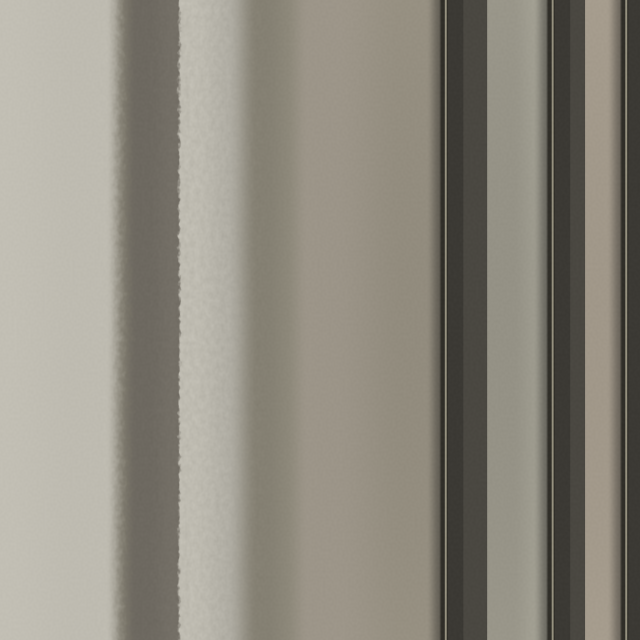
Write a Shadertoy shader that draws this texture.

```glsl
// Brushed metal panel: soft vertical folds on the left, dark grooves on the right.

const vec3 SILVER = vec3(0.745, 0.733, 0.692);
const vec3 SHADOW = vec3(0.428, 0.410, 0.377);
const vec3 OLIVE  = vec3(0.520, 0.502, 0.450);
const vec3 TAUPE  = vec3(0.612, 0.584, 0.535);
const vec3 DUSK   = vec3(0.580, 0.555, 0.500);
const vec3 BLACK  = vec3(0.185, 0.178, 0.155);
const vec3 GROOVE = vec3(0.290, 0.280, 0.255);
const vec3 GLINT  = vec3(0.660, 0.640, 0.560);

vec2 hashGradient(vec2 cell) {
    vec3 p = fract(cell.xyx * vec3(0.1031, 0.1030, 0.0973));
    p += dot(p, p.yzx + 33.33);
    float angle = 6.2832 * fract((p.x + p.y) * p.z);
    return vec2(cos(angle), sin(angle));
}

float gradientNoise(vec2 p) {
    vec2 i = floor(p), f = fract(p);
    vec2 u = f * f * f * (f * (f * 6.0 - 15.0) + 10.0);
    vec2 e = vec2(0.0, 1.0);
    float low = mix(dot(hashGradient(i), f),
                    dot(hashGradient(i + e.yx), f - e.yx), u.x);
    float high = mix(dot(hashGradient(i + e), f - e),
                     dot(hashGradient(i + e.yy), f - e.yy), u.x);
    return mix(low, high, u.y);
}

// Hammered relief: two octaves, slightly stretched along the folds.
float hammered(vec2 p) {
    return gradientNoise(p * vec2(125.0, 88.0))
         + 0.5 * gradientNoise(p * vec2(240.0, 180.0) + 17.0);
}

float band(float x, float from, float to, float soft) {
    return smoothstep(from - soft, from + soft, x)
         * (1.0 - smoothstep(to - soft, to + soft, x));
}

// Smooth reflections across the broad folds.
vec3 foldColor(float x, float pixel) {
    vec3 c = mix(SILVER * 1.02, SILVER, smoothstep(0.0, 0.12, x));
    c = mix(c, OLIVE * 0.94, smoothstep(0.166, 0.199, x));
    c = mix(c, SHADOW, smoothstep(0.190, 0.212, x));
    c = mix(c, SHADOW * 1.06, smoothstep(0.230, 0.274, x));
    float soft = max(0.0025, pixel);
    c = mix(c, SILVER, smoothstep(0.280 - soft, 0.280 + soft, x));
    c = mix(c, SILVER * 0.92, smoothstep(0.300, 0.370, x));
    c = mix(c, OLIVE, smoothstep(0.355, 0.403, x));
    c = mix(c, OLIVE * 1.07, smoothstep(0.415, 0.462, x));
    c = mix(c, TAUPE, smoothstep(0.448, 0.482, x));
    return mix(c, DUSK, smoothstep(0.520, 0.630, x));
}

// A recess: shaded lip, thin glint, dark wall and lighter floor.
vec3 addGroove(vec3 c, float x, float start, float end, float pixel) {
    float soft = max(0.0010, 0.7 * pixel);
    float glintAt = start + 0.0085;
    c *= 1.0 - 0.32 * smoothstep(start - 0.022, start, x)
             * (1.0 - step(end, x));
    c = mix(c, BLACK, band(x, start, end, max(0.0025, soft)) * step(x, end - 0.01));
    float inside = band(x, start + 0.012, end, soft);
    c = mix(c, GROOVE * 0.80, inside);
    c = mix(c, GROOVE, band(x, start + 0.036, end, soft));
    return mix(c, GLINT, 0.85 * band(x, glintAt - 0.0015, glintAt + 0.0015, soft));
}

void mainImage(out vec4 fragColor, in vec2 fragCoord) {
    vec2 uv = fragCoord / iResolution.xy;
    float pixel = 1.0 / iResolution.x;
    float x = uv.x;

    // Relief bends the reflections and catches light near the folds.
    float relief = hammered(uv);
    float rough = band(x, 0.175, 0.400, 0.035);
    float bend = 0.0085 * rough * (1.0 - 0.55 * smoothstep(0.22, 0.27, x));
    float drift = 0.002 * gradientNoise(vec2(3.0, uv.y * 5.0));
    vec3 color = foldColor(x + bend * relief + drift * rough, pixel);
    float sparkle = rough * (1.0 - 0.8 * band(x, 0.206, 0.278, 0.006));
    color += 0.030 * sparkle * relief;

    // Flat strips between the grooves.
    float soft = max(0.0012, pixel);
    color = mix(color, vec3(0.590, 0.578, 0.530), smoothstep(0.750, 0.751, x));
    color = mix(color, vec3(0.625, 0.615, 0.565), smoothstep(0.800, 0.840, x));
    color = mix(color, vec3(0.638, 0.602, 0.545), smoothstep(0.900, 0.901, x));

    // Light falls off gently toward mid height on the right-hand side.
    float middle = 1.0 - pow(abs(2.0 * uv.y - 1.0), 2.0);
    color *= 1.0 + smoothstep(0.45, 0.65, x) * (0.02 - 0.035 * middle);

    float starts[3] = float[3](0.688, 0.855, 0.970);
    float ends[3] = float[3](0.761, 0.914, 1.050);
    for (int i = 0; i < 3; i++) {
        color = addGroove(color, x, starts[i], ends[i], soft);
    }

    // Fine satin grain.
    color += 0.012 * gradientNoise(uv * vec2(230.0, 210.0) + 41.0);
    fragColor = vec4(clamp(color, 0.0, 1.0), 1.0);
}
```
